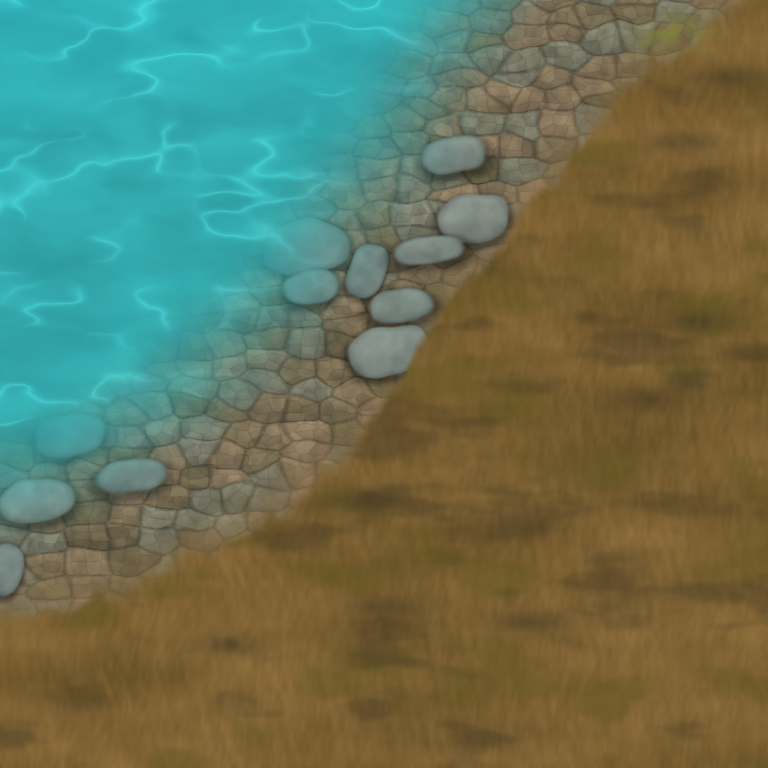
Write a Shadertoy shader that draws this texture.

```glsl
// A pond shore seen from above: turquoise water over a cobbled bank, then dry grass.
// Two curves part the zones; cellular noise makes the pebbles, ellipses the boulders,
// ridged noise the ripples and stretched noise the grass blades.

float hash(vec2 p) {
    vec3 q = fract(p.xyx * 0.1031);
    q += dot(q, q.yzx + 33.33);
    return fract((q.x + q.y) * q.z);
}

float noise(vec2 p) {
    vec2 i = floor(p), f = fract(p);
    f = f * f * (3.0 - 2.0 * f);
    return mix(mix(hash(i), hash(i + vec2(1, 0)), f.x),
               mix(hash(i + vec2(0, 1)), hash(i + vec2(1, 1)), f.x), f.y);
}

float fbm(vec2 p) {
    float sum = 0.0, amp = 0.533;
    for (int i = 0; i < 4; i++) {
        sum += amp * noise(p);
        p = mat2(1.6, 0.5, -0.5, 1.7) * p + 17.3;
        amp *= 0.5;
    }
    return sum;
}

// Height of the grass edge and of the waterline at x
float grassLine(float x) {
    float bulge = smoothstep(0.45, 0.6, x) * (1.0 - smoothstep(0.8, 0.97, x));
    return 0.2 + x * x * (1.14 - 0.287 * x) + 0.08 * bulge;
}

float waterLine(float x) { return 0.32 + 0.2 * x + 1.2 * x * x; }

// Cell tone in x, gap to the neighbouring cell in y, height within the cell in z
vec3 cells(vec2 p) {
    vec2 base = floor(p), nearest = base;
    float d1 = 9.0, d2 = 9.0, lean = 0.0;
    for (int j = -1; j <= 1; j++)
    for (int i = -1; i <= 1; i++) {
        vec2 c = base + vec2(i, j);
        vec2 r = c + 0.15 + 0.7 * vec2(hash(c), hash(c + 41.7)) - p;
        float d = length(r);
        if (d < d1) { d2 = d1; d1 = d; nearest = c; lean = -r.y; }
        else d2 = min(d2, d);
    }
    return vec3(hash(nearest + 7.1), d2 - d1, lean);
}

vec3 pebbles(vec2 uv) {
    vec2 warp = 0.012 * vec2(noise(uv * 30.0), noise(uv * 30.0 + 9.0));
    vec3 c = cells((uv + warp) * vec2(21, 35));
    vec3 small = cells((uv + warp) * vec2(48, 70));
    vec3 col = mix(vec3(0.43, 0.40, 0.30), vec3(0.57, 0.49, 0.39), c.x);
    col = mix(col, vec3(0.47, 0.49, 0.43), step(0.6, fract(c.x * 7.3)) * 0.7);
    col *= 0.9 + 0.16 * small.x + 0.14 * c.z;
    col *= mix(0.8, 1.0, smoothstep(0.0, 0.2, c.y)) * mix(0.92, 1.0, smoothstep(0.0, 0.2, small.y));
    return col * (0.85 + 0.3 * fbm(uv * 75.0));
}

// Boulders: centre in xy, radii in zw
const vec4 BOULDERS[12] = vec4[12](
    vec4(0.397, 0.678, 0.054, 0.036), vec4(0.405, 0.625, 0.034, 0.022),
    vec4(0.478, 0.648, 0.024, 0.037), vec4(0.521, 0.602, 0.042, 0.023),
    vec4(0.506, 0.543, 0.054, 0.033), vec4(0.616, 0.716, 0.045, 0.031),
    vec4(0.557, 0.674, 0.046, 0.018), vec4(0.049, 0.349, 0.052, 0.027),
    vec4(0.173, 0.381, 0.046, 0.022), vec4(0.091, 0.434, 0.046, 0.028),
    vec4(0.006, 0.260, 0.026, 0.035), vec4(0.592, 0.798, 0.043, 0.023));

vec3 addBoulders(vec3 col, vec2 uv) {
    for (int i = 0; i < 12; i++) {
        vec4 b = BOULDERS[i];
        float tilt = clamp(30.0 * (b.z - b.w), -0.35, 0.15);
        float s = sin(tilt), c = cos(tilt);
        vec2 p = mat2(c, -s, s, c) * (uv - b.xy) / b.zw;
        vec2 a = pow(abs(p), vec2(2.4));
        float rim = pow(a.x + a.y, 1.0 / 2.4) - 1.0 + 0.2 * (noise(uv * 35.0 + float(i)) - 0.5);
        float edge = rim * b.w;
        float shadow = 1.0 - smoothstep(-0.002, 0.010, edge + 0.004 * p.y);
        col *= 1.0 - 0.38 * shadow;
        vec3 stone = mix(vec3(0.46, 0.54, 0.52), vec3(0.57, 0.60, 0.56), hash(vec2(i, 3)));
        stone *= 0.91 + 0.09 * p.y + 0.22 * (fbm(uv * 60.0) - 0.4);
        stone *= mix(1.0, 0.86, smoothstep(-0.25, 0.0, rim));
        col = mix(col, stone, 1.0 - smoothstep(-0.002, 0.002, edge));
    }
    return col;
}

vec3 water(vec2 uv) {
    vec2 p = uv * vec2(17, 33);
    p += 1.6 * vec2(fbm(p * 0.6), fbm(p * 0.6 + 31.0));
    float ridge = 1.0 - abs(2.0 * noise(p) - 1.0);
    float glint = pow(ridge, 7.0) * smoothstep(0.3, 0.65, noise(uv * vec2(14, 20) + 5.0));
    vec3 col = mix(vec3(0.17, 0.59, 0.61), vec3(0.22, 0.72, 0.73), fbm(p * 0.8 + 13.0));
    col += vec3(0.0, 0.05, 0.06) * smoothstep(0.65, 1.0, uv.y - 0.3 * uv.x);
    return col + vec3(0.07, 0.13, 0.13) * glint;
}

// Dark hollows between the tufts
const vec2 HOLLOWS[8] = vec2[8](
    vec2(0.89, 0.815), vec2(0.91, 0.58), vec2(0.30, 0.16), vec2(0.69, 0.19),
    vec2(0.84, 0.48), vec2(0.50, 0.21), vec2(0.95, 0.90), vec2(0.47, 0.35));

vec3 grass(vec2 uv) {
    float tuft = fbm(uv * vec2(6, 17) + 3.0);
    float bend = 3.0 * noise(uv * vec2(9, 14));
    float blade = noise(vec2(uv.x * 120.0 + uv.y * 14.0 + bend, uv.y * 36.0));
    float fine = noise(vec2(uv.x * 230.0 - uv.y * 30.0 + bend, uv.y * 75.0));
    vec3 col = mix(vec3(0.36, 0.28, 0.13), vec3(0.58, 0.45, 0.25), 0.75 * tuft + 0.2 * blade + 0.17 * fine);
    col = mix(col, vec3(0.37, 0.33, 0.13), 0.45 * smoothstep(0.52, 0.75, fbm(uv * vec2(9, 20) + 60.0)));
    float dark = 0.6 * smoothstep(0.55, 0.8, fbm(uv * vec2(10, 26) + 90.0));
    for (int i = 0; i < 8; i++) {
        vec2 p = (uv - HOLLOWS[i]) / vec2(0.045, 0.014);
        dark += exp(-dot(p, p)) * (0.35 + 0.65 * blade);
    }
    return mix(col, vec3(0.24, 0.21, 0.13), 0.65 * min(dark, 1.0));
}

void mainImage(out vec4 fragColor, in vec2 fragCoord) {
    vec2 uv = fragCoord / iResolution.xy;
    float depth = (uv.y - waterLine(uv.x)) / length(vec2(1.0, 0.2 + 2.4 * uv.x));
    float inland = grassLine(uv.x) - uv.y;

    // Bank, sandier toward the grass, with boulders under the shallows
    vec3 col = pebbles(uv);
    col = mix(col, vec3(0.53, 0.43, 0.28), 0.5 * smoothstep(-0.08, 0.0, inland));
    col = addBoulders(col, uv);
    col = mix(col, water(uv), smoothstep(-0.06, 0.16, depth + 0.03 * (fbm(uv * 12.0) - 0.5)));

    // Ragged grass edge and a green sprig near the top
    float fringe = 0.05 * (fbm(uv * vec2(40, 22)) - 0.5);
    col = mix(col, grass(uv), smoothstep(-0.016, 0.016, inland + fringe));
    vec2 sprig = (uv - vec2(0.875, 0.955)) / vec2(0.05, 0.025);
    col = mix(col, vec3(0.50, 0.50, 0.24), exp(-dot(sprig, sprig)) * noise(uv * 90.0));
    fragColor = vec4(col, 1.0);
}
```
